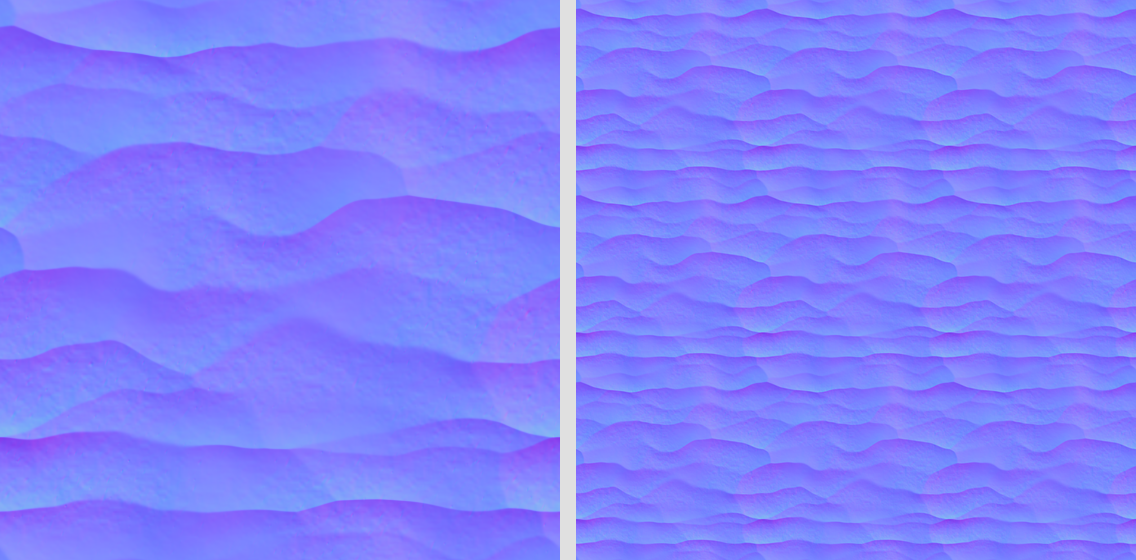
Left: one tile. Right: repeated 3 by 3.
This texture map is drawn by a Shadertoy shader. Its source:

```glsl
// Tangent-space normal map of wind-blown sand dunes that tiles in both axes.
// Wide, warped cellular bowls meet in sharp crests; grain and slanted scratches
// are added to the height, whose slope is then encoded as a colour.

vec2 hash2(vec2 c) {
    vec3 q = fract(c.xyx * vec3(0.1031, 0.1030, 0.0973));
    q += dot(q, q.yzx + 33.33);
    return fract((q.xx + q.yz) * q.zy);
}

// Smooth value noise in -1..1 that wraps after "cells" lattice steps
float noise(vec2 p, vec2 cells, float seed) {
    p *= cells;
    vec2 i = floor(p), f = p - i;
    f = f * f * f * (f * (f * 6.0 - 15.0) + 10.0);
    vec2 a = mod(i, cells) + seed, b = mod(i + 1.0, cells) + seed;
    float low = mix(hash2(a).x, hash2(vec2(b.x, a.y)).x, f.x);
    float high = mix(hash2(vec2(a.x, b.y)).x, hash2(b).x, f.x);
    return 2.0 * mix(low, high, f.y) - 1.0;
}

// Cellular bowls joined by a soft minimum; crests form along the borders
float dunes(vec2 p) {
    const vec2 cells = vec2(3.0, 10.0);
    float sharpness = mix(10.0, 65.0, smoothstep(-0.6, 0.4, noise(p, vec2(4.0, 6.0), 71.0)));

    // Bend the crests into uneven scallops
    vec2 bend = vec2(0.05 * noise(p, vec2(3.0, 5.0), 11.0),
                     0.030 * noise(p, vec2(2.0, 3.0), 23.0)
                   + 0.030 * noise(p, vec2(6.0, 5.0), 37.0)
                   + 0.008 * noise(p, vec2(13.0, 11.0), 53.0));
    p = (p + bend) * cells;

    vec2 home = floor(p);
    float sum = 0.0;
    for (int y = -2; y <= 2; y++)
    for (int x = -2; x <= 2; x++) {
        vec2 cell = home + vec2(x, y);
        vec2 id = mod(cell, cells);
        vec2 d = p - cell - 0.5 - (hash2(id + 5.0) - 0.5) * vec2(0.95, 0.65);
        // The upper side of each bowl is steeper than the lower one
        float bowl = dot(d, d) + 0.4 * d.y * d.y * d.y / (1.0 + d.y * d.y);
        sum += exp(-sharpness * (bowl + 0.15 * hash2(id + 91.0).x));
    }
    return -log(sum) / sharpness;
}

// Sparse slanted pits and scratches, one per cell
float scratches(vec2 p, float cells, float seed) {
    p *= cells;
    vec2 home = floor(p);
    float depth = 0.0;
    for (int y = -1; y <= 1; y++)
    for (int x = -1; x <= 1; x++) {
        vec2 cell = home + vec2(x, y);
        vec2 id = mod(cell, vec2(cells)) + seed;
        vec2 rnd = hash2(id), kind = hash2(id + 131.0);
        vec2 d = p - cell - rnd;
        float angle = 0.7 + 1.1 * (kind.x - 0.5);
        vec2 along = vec2(cos(angle), sin(angle));
        float u = dot(d, along) / mix(0.12, 0.32, kind.y);
        float v = dot(d, vec2(-along.y, along.x)) / 0.10;
        float strength = kind.x * kind.x * (rnd.y - 0.35);
        depth += strength * exp(-u * u - v * v);
    }
    return depth;
}

float height(vec2 p) {
    float swell = 1.0 + 0.25 * noise(p, vec2(3.0, 4.0), 17.0);
    float rough = smoothstep(-0.8, 0.7, noise(p, vec2(5.0, 9.0), 29.0));
    float grain = 0.00045 * noise(p, vec2(58.0, 66.0), 7.0)
                + 0.00017 * noise(p, vec2(126.0, 134.0), 43.0);
    float marks = 0.0012 * scratches(p, 34.0, 3.0)
                + 0.0007 * scratches(p, 62.0, 61.0);
    float sway = 0.007 * noise(p, vec2(5.0, 3.0), 83.0);
    return 0.018 * swell * dunes(p) + sway + mix(0.25, 1.0, rough) * (grain - marks);
}

void mainImage(out vec4 fragColor, in vec2 fragCoord) {
    vec2 p = fragCoord / iResolution.xy;

    // Slope by central differences, then the usual normal encoding
    vec2 e = vec2(0.001, 0.0);
    vec2 slope = vec2(height(p + e.xy) - height(p - e.xy),
                      height(p + e.yx) - height(p - e.yx)) / (2.0 * e.x);
    vec3 normal = normalize(vec3(-slope, 1.0));
    fragColor = vec4(0.5 + 0.5 * normal, 1.0);
}
```
